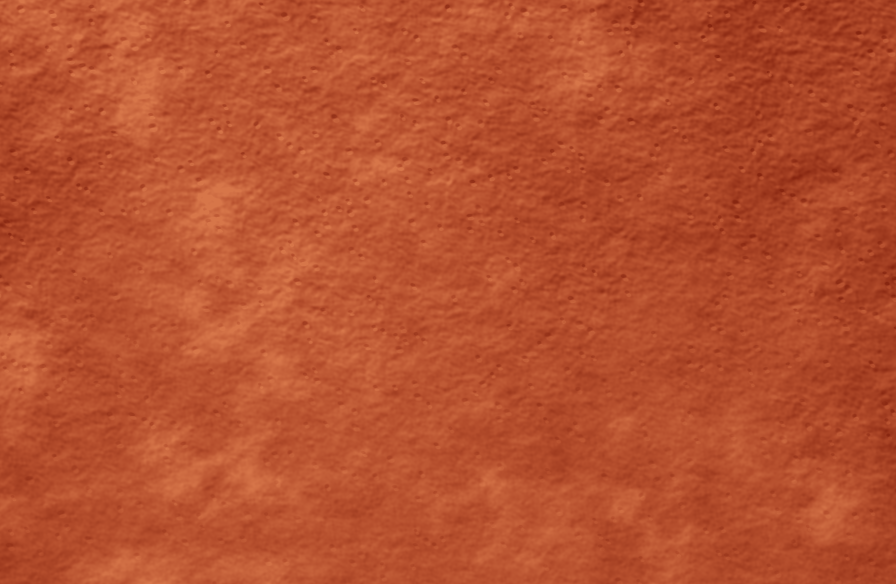
This texture is drawn by a Shadertoy shader. Its source:

```glsl
#define DARK vec3(0.575, 0.185, 0.090)
#define MID vec3(0.710, 0.305, 0.175)
#define LIGHT vec3(0.815, 0.430, 0.265)
#define TONE 0.56
#define CLOUD_CONTRAST 0.52
#define PATCH_STRENGTH 0.42
#define GRAIN_FREQ 62.0
#define RELIEF 0.88
#define LIGHT_STEP vec2(-0.0016, 0.0028)

const mat2 TURN = mat2(0.8, 0.6, -0.6, 0.8);

float hash(vec2 p) {
    vec3 q = fract(p.xyx * vec3(0.1031, 0.1030, 0.0973));
    q += dot(q, q.yzx + 33.33);
    return fract((q.x + q.y) * q.z);
}

float noise(vec2 p) {
    vec2 cell = floor(p), f = fract(p);
    f = f * f * (3.0 - 2.0 * f);
    return mix(mix(hash(cell), hash(cell + vec2(1, 0)), f.x),
               mix(hash(cell + vec2(0, 1)), hash(cell + vec2(1, 1)), f.x), f.y);
}

float fbm(vec2 p, int octaves) {
    float sum = 0.0, amp = 0.5, total = 0.0;
    for (int i = 0; i < octaves; i++) {
        sum += amp * noise(p);
        total += amp;
        p = TURN * p * 2.03 + 17.3;
        amp *= 0.58;
    }
    return sum / total;
}

// Scattered round bumps, a few per hundred cells, each with its own size
float bumps(vec2 p) {
    vec2 cell = floor(p);
    float seed = hash(cell + 71.0);
    vec2 centre = 0.35 + 0.3 * vec2(hash(cell + 13.0), hash(cell + 29.0));
    float radius = 0.2 + 0.15 * hash(cell + 47.0);
    float d = length(fract(p) - centre);
    return step(0.86, seed) * (1.0 - smoothstep(0.3 * radius, radius, d));
}

// Plaster surface: rough grain, slightly wider than tall, in turned octaves
float plasterHeight(vec2 p) {
    p += 0.007 * (vec2(noise(p * 33.0), noise(p * 33.0 + 40.0)) - 0.5);
    vec2 g = p * vec2(0.82, 1.12) * GRAIN_FREQ;
    vec2 turned = TURN * g;
    float grain = 0.22 * noise(TURN * turned * 0.55 + 21.0) + 0.36 * noise(turned)
                + 0.32 * noise(TURN * turned * 1.83 + 7.1) + 0.2 * noise(turned * 2.9 + 3.7);
    return grain + 0.4 * bumps(turned * 0.85 + 5.0);
}

// Worn, brushed paint: small pale smears that rise to the right
float paleSmears(vec2 p) {
    vec2 brush = mat2(0.87, -0.5, 0.5, 0.87) * p;
    float area = fbm(p * 5.0 + 12.0, 3);
    float strokes = fbm(brush * vec2(15.0, 27.0) + 5.0, 4);
    return smoothstep(0.53, 0.78, 0.55 * area + 0.45 * strokes + 0.03);
}

void mainImage(out vec4 fragColor, in vec2 fragCoord) {
    vec2 p = fragCoord / iResolution.y;
    vec2 uv = fragCoord / iResolution.xy;

    // Broad stains and finer mottling
    float tone = TONE + CLOUD_CONTRAST * (fbm(p * 3.2 + 3.0, 5) - 0.5);
    tone += 0.42 * (fbm(p * vec2(19.0, 24.0) + 60.0, 4) - 0.5);
    tone += PATCH_STRENGTH * paleSmears(p);

    // Darker sides, brighter middle left
    vec2 offCentre = uv - vec2(0.4, 0.5);
    tone -= 0.25 * smoothstep(0.5, 1.0, uv.x);
    tone -= 0.15 * (1.0 - smoothstep(0.0, 0.16, uv.x));
    tone += 0.10 * exp(-7.0 * dot(offCentre, offCentre));

    // Relief lit from above left, rougher towards the top
    float slope = plasterHeight(p - LIGHT_STEP) - plasterHeight(p + LIGHT_STEP);
    float rough = mix(0.5, 1.1, smoothstep(0.0, 0.9, uv.y + 0.7 * (fbm(p * 4.0 + 31.0, 3) - 0.5)));
    tone -= RELIEF * rough * clamp(slope, -0.35, 0.45);

    // Fine horizontal brush lines and grit
    tone += 0.10 * (noise(p * vec2(22.0, 120.0)) - 0.5);
    tone += 0.12 * (noise(TURN * p * 210.0) - 0.5);

    vec3 colour = mix(DARK, MID, clamp(tone * 2.0, -0.3, 1.0));
    colour = mix(colour, LIGHT, clamp(tone * 2.0 - 1.0, 0.0, 1.25));
    fragColor = vec4(clamp(colour, 0.0, 1.0), 1.0);
}
```
